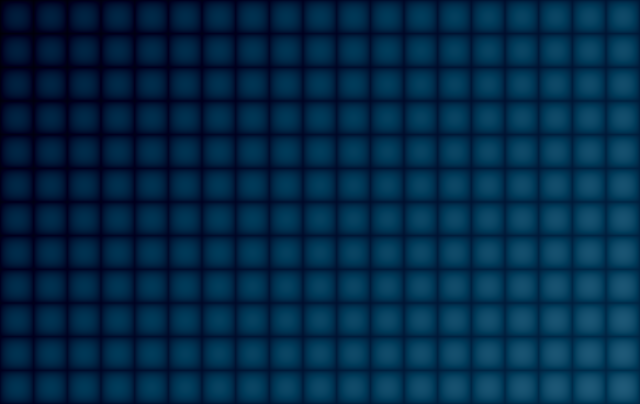
Reproduce this pattern procedurally as a Shadertoy shader.

```glsl
// Grid of softly padded square tiles under a diagonal deep-blue light gradient.
// Each tile is a parabolic cushion that falls into thin dark seams; one light
// level per point is offset per channel to give the navy-to-teal colours.

const float ROWS = 12.0;            // tiles down; about 19 fit across
const float SEAM_DEPTH = 0.22;      // light lost from tile centre to seam
const float CUSHION_POWER = 0.5;    // lower values give flatter tiles
const float SEAM_SOFTNESS = 0.012;  // rounding of the seam, in tiles
const float GRADIENT_CURVE = 0.85;  // faster rise of light near the left

// Light at tile centres in the four corners of the canvas
const float LIGHT_TOP_LEFT = 0.10;
const float LIGHT_TOP_RIGHT = 0.29;
const float LIGHT_BOTTOM_LEFT = 0.20;
const float LIGHT_BOTTOM_RIGHT = 0.36;

const vec3 TINT_OFFSET = vec3(-0.23, 0.0, 0.12);

// Broad light over the whole canvas, strongest at the lower right
float canvasLight(vec2 uv) {
    float across = pow(clamp(uv.x, 0.0, 1.0), GRADIENT_CURVE);
    float bottom = mix(LIGHT_BOTTOM_LEFT, LIGHT_BOTTOM_RIGHT, across);
    float top = mix(LIGHT_TOP_LEFT, LIGHT_TOP_RIGHT, across);
    return mix(bottom, top, uv.y);
}

// Tile height: 1 at the centre, close to 0 along every seam
float cushion(vec2 cell, float softness) {
    vec2 edge = 0.5 - abs(cell - 0.5);
    edge = min(sqrt(edge * edge + softness * softness), 0.5);
    vec2 dome = 4.0 * edge * (1.0 - edge);
    return pow(dome.x * dome.y, CUSHION_POWER);
}

void mainImage(out vec4 fragColor, in vec2 fragCoord) {
    vec2 uv = fragCoord / iResolution.xy;

    // Square tiles counted from the upper left corner
    float tileSize = iResolution.y / ROWS;
    vec2 grid = vec2(fragCoord.x, iResolution.y - fragCoord.y) / tileSize;
    float softness = max(SEAM_SOFTNESS, 0.4 / tileSize);

    float light = canvasLight(uv);
    light -= SEAM_DEPTH * (1.0 - cushion(fract(grid), softness));

    vec3 color = clamp(light + TINT_OFFSET, 0.0, 1.0);
    fragColor = vec4(color, 1.0);
}
```
